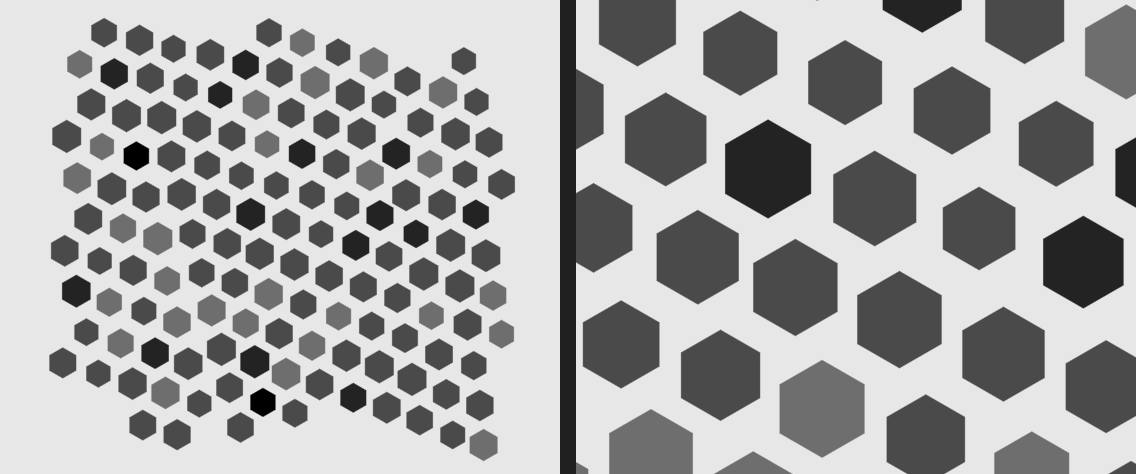
Left: the whole. Right: its middle third, enlarged.
Write a Shadertoy shader that draws this pattern.

```glsl
// A loose, tilted lattice of pointy-top hexagons in four greys on a pale ground.
// A loop places every cell, bends its row and picks its size and tone by hash;
// the plain border all round lets the sheet tile without a seam.

const vec2 SHEET = vec2(768.0, 652.0); // design units, y pointing down

float hash(vec2 cell, float seed) {
    vec3 q = fract(vec3(cell, seed) * vec3(0.1031, 0.1137, 0.0973) + 0.37);
    q += dot(q, q.yzx + 33.33);
    return fract((q.x + q.y) * q.z);
}

// Distance to a pointy-top hexagon, given half its width
float hexagon(vec2 p, float halfWidth) {
    p = abs(p);
    return max(p.x, 0.5 * p.x + 0.866 * p.y) - halfWidth;
}

// Lattice point plus the bend and the two slips between columns
vec2 cellCentre(float col, float row) {
    vec2 centre = vec2(110.0, 88.0) + col * vec2(47.1, 13.9) + row * vec2(14.7, 56.7);
    float below = max(row, 0.0);
    centre.x += max(col, 0.0) * (1.0 - 0.06 * row * row);
    if (col > 9.5 || (col > 8.5 && row > -0.5))
        centre.y -= 1.0 + 1.4 * below;
    else if (col > 1.5)
        centre.y -= 15.0 * sin(0.24 * col) + 3.6 * exp(0.3 * (2.0 - col)) * row;
    return centre;
}

// Ragged outline of the group
bool isFilled(int col, int row, vec2 centre) {
    if (row == -3) return col == 12;
    if (row == 8 && col > 4) return false;
    if (row == 9) return col == -1 || col == 0 || col == 2;
    return centre.x > 84.0 && centre.x < 690.0 && centre.y > 36.0 && centre.y < 616.0;
}

float cellTone(int col, int row) {
    if ((col == 1 && row == 2) || (col == 3 && row == 8)) return 0.0;
    float pick = hash(vec2(col, row), 7.0);
    return pick < 0.1 ? 0.137 : pick < 0.38 ? 0.43 : 0.29;
}

void mainImage(out vec4 fragColor, in vec2 fragCoord) {
    vec2 uv = fragCoord / iResolution.xy;
    vec2 p = vec2(uv.x, 1.0 - uv.y) * SHEET;
    float pixel = SHEET.x / iResolution.x;
    float shade = 0.906;

    for (int row = -3; row <= 9; row++) {
        for (int col = -3; col <= 12; col++) {
            vec2 centre = cellCentre(float(col), float(row));
            if (!isFilled(col, row, centre)) continue;

            // Slight scatter in place and size
            vec2 cell = vec2(col, row);
            centre += 3.0 * (vec2(hash(cell, 2.0), hash(cell, 3.0)) - 0.5);
            float halfWidth = 16.4 + 3.6 * hash(cell, 5.0);
            float cover = clamp(0.5 - hexagon(p - centre, halfWidth) / (1.3 * pixel), 0.0, 1.0);
            shade = mix(shade, cellTone(col, row), cover);
        }
    }
    fragColor = vec4(vec3(shade), 1.0);
}
```
